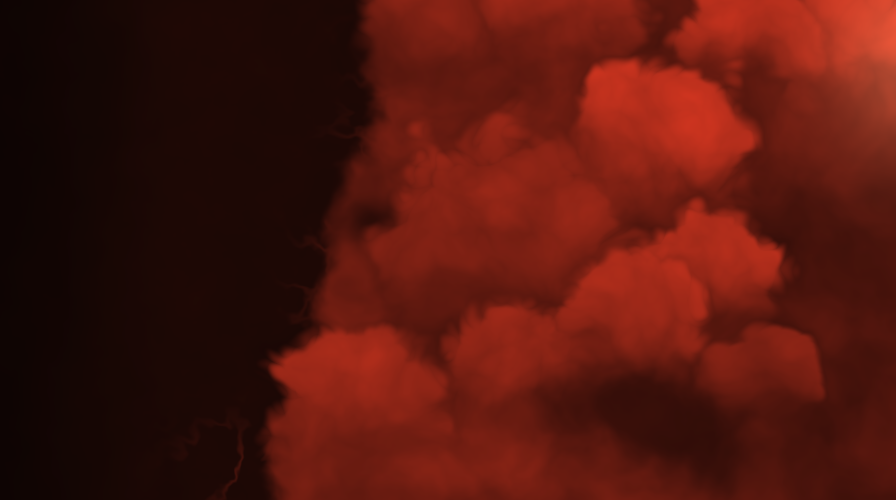
Reproduce this background procedurally as a Shadertoy shader.

```glsl
// Red smoke billowing out of a dark left side, lit from the upper right.
// Warped round puffs are painted back to front over a soft body of smoke;
// billowed gradient noise gives lumpy rims, and one heat value sets the colour.

#define ASPECT 1.79
#define WARP 0.04
#define LUMP_SCALE 6.0
#define LUMP_DEPTH 0.55
#define RIM_SOFTNESS 0.13
#define RIM_SHADOW 0.20
#define SMOKE_TINT vec3(1.0, 0.25, 0.148)
#define GLOW_TINT vec3(0.16, 0.15, 0.11)

const int PUFF_COUNT = 11;

// Main masses, back to front: centre, radius, peak heat
const vec4 PUFFS[PUFF_COUNT] = vec4[PUFF_COUNT](
    vec4(0.87, 0.97, 0.17, 0.61), vec4(1.12, 0.96, 0.17, 0.65),
    vec4(1.70, 0.87, 0.18, 0.79), vec4(1.49, 0.92, 0.15, 0.75),
    vec4(1.32, 0.69, 0.20, 0.76), vec4(1.01, 0.48, 0.27, 0.57),
    vec4(0.72, 0.18, 0.18, 0.64), vec4(1.50, 0.23, 0.12, 0.52),
    vec4(1.03, 0.25, 0.16, 0.62), vec4(1.42, 0.45, 0.14, 0.74),
    vec4(1.25, 0.36, 0.15, 0.69));

vec2 gradientAt(vec2 cell) {
    vec3 h = fract(cell.xyx * vec3(0.1031, 0.1030, 0.0973));
    h += dot(h, h.yzx + 33.33);
    float angle = 6.2832 * fract((h.x + h.y) * h.z);
    return vec2(cos(angle), sin(angle));
}

float gradientNoise(vec2 p) {
    vec2 i = floor(p), f = p - i;
    vec2 u = f * f * f * (f * (f * 6.0 - 15.0) + 10.0);
    vec2 e = vec2(1.0, 0.0);
    float low = mix(dot(gradientAt(i), f),
                    dot(gradientAt(i + e), f - e), u.x);
    float high = mix(dot(gradientAt(i + e.yx), f - e.yx),
                     dot(gradientAt(i + 1.0), f - 1.0), u.x);
    return mix(low, high, u.y);
}

float fbm(vec2 p) {
    float sum = 0.0, amp = 1.0;
    for (int k = 0; k < 4; k++) {
        sum += amp * gradientNoise(p);
        p = mat2(1.6, 1.2, -1.2, 1.6) * p + 5.7;
        amp *= 0.5;
    }
    return sum;
}

// Rounded lobes parted by thin creases
float billow(vec2 p) {
    float sum = 0.0, amp = 1.0;
    for (int k = 0; k < 3; k++) {
        sum += amp * abs(gradientNoise(p));
        p = mat2(1.6, 1.2, -1.2, 1.6) * p + 3.1;
        amp *= 0.5;
    }
    return sum;
}

float bell(vec2 offset, vec2 size) {
    vec2 q = offset / size;
    return exp(-dot(q, q));
}

void mainImage(out vec4 fragColor, in vec2 fragCoord) {
    vec2 p = fragCoord / iResolution.xy * vec2(ASPECT, 1.0);
    vec2 w = p + WARP * vec2(fbm(p * 4.0), fbm(p * 4.0 + 17.0));

    // Dark backdrop, blackest at the far left
    float heat = mix(0.055, 0.115, smoothstep(0.0, 0.4, p.x));
    heat += 0.012 * fbm(p * vec2(4.0, 1.5));

    // Thin curls beside the smoke
    float inside = w.x - mix(0.54, 0.73, p.y)
                 - 0.05 * bell(vec2(p.y - 0.8), vec2(0.12));
    float curl = 1.0 - smoothstep(0.0, 0.14, abs(fbm(w * 7.0)));
    float curlZone = bell(p - vec2(0.46, 0.07), vec2(0.09, 0.08))
                   + 0.7 * bell(vec2(inside, p.y - 0.55), vec2(0.05, 0.3));
    heat += 0.15 * curl * curlZone;

    // Soft body, dimmer toward the lower right
    float body = 0.42 - 0.12 * smoothstep(1.2, 1.6, p.x)
                      * (1.0 - smoothstep(0.5, 0.9, p.y));
    body *= 1.0 + 0.35 * fbm(w * 5.0 + 9.0);
    float bodyEdge = inside + 0.06 * fbm(w * 8.0 + 2.0);
    heat = mix(heat, body, smoothstep(-0.02, 0.07, bodyEdge));
    heat *= 1.0 - 0.55 * bell(w - vec2(0.73, 0.55), vec2(0.06, 0.04));

    // Puffs with bright crowns and dissolving undersides
    for (int k = 0; k < PUFF_COUNT; k++) {
        vec4 puff = PUFFS[k];
        vec2 q = (w - puff.xy) / puff.z;
        float lump = billow(w * LUMP_SCALE + float(k) * 7.3) - 0.38;
        float d = length(q) - 1.0 - LUMP_DEPTH * lump;
        float crown = smoothstep(-1.0, 0.1, q.y + 0.4 * lump);
        heat *= 1.0 - RIM_SHADOW * crown * exp(-6.0 * max(d, 0.0));
        float light = 0.68 + 0.3 * smoothstep(-0.8, 0.7, q.y + 0.15 * q.x);
        light += 0.22 * lump;
        float cover = 1.0 - smoothstep(-RIM_SOFTNESS, RIM_SOFTNESS, d);
        heat = mix(heat, puff.w * light, cover * crown);
    }

    // Deep hollow under the front puffs, then fine mottling
    vec2 hollow = (w - vec2(1.31, 0.15)) / vec2(0.23, 0.15);
    float depth = length(hollow) + 0.35 * fbm(w * 7.0 + 4.0);
    heat = mix(heat, 0.16, 0.8 * (1.0 - smoothstep(0.3, 1.15, depth)));
    heat *= 1.0 + 0.07 * fbm(w * 11.0);

    // Colour and the warm glow at the upper right
    vec3 color = SMOKE_TINT * heat + vec3(0.0, 0.003, 0.003);
    color += GLOW_TINT * bell(p - vec2(1.82, 0.88), vec2(0.16, 0.20));
    fragColor = vec4(clamp(color, 0.0, 1.0), 1.0);
}
```
